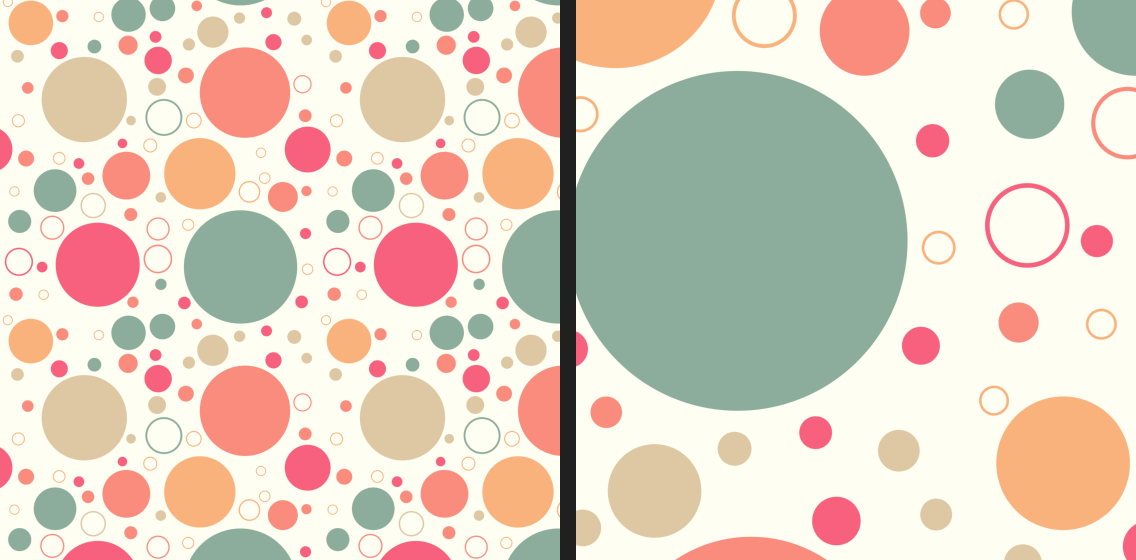
Left: the whole. Right: its middle third, enlarged.
A WebGL 2 fragment shader for this pattern:

```glsl
#version 300 es
precision highp float;

uniform vec2 u_resolution;
out vec4 fragColor;

// Layout, in units of one repeat unless noted
const float REPEATS = 1.76;        // repeats across and down the canvas
const float GRID = 9.0;            // scatter cells per repeat
const int TRIES = 8;               // placement attempts per cell
const float DISC_GAP = 0.012;      // space between dots and main discs
const float WALL_GAP = 0.004;      // space between dots and cell walls
const float SMALLEST_DOT = 0.0145;
const float MEDIUM_DOT = 0.028;    // radius from which a dot counts as medium
const float MEDIUM_SHARE = 0.38;
const float LINE_BASE = 0.0015;    // ring line width = base + slope * radius
const float LINE_SLOPE = 0.075;

const vec3 CREAM = vec3(0.995, 0.995, 0.95);
const vec3 TEAL = vec3(0.55, 0.68, 0.61);
const vec3 SALMON = vec3(0.98, 0.55, 0.49);
const vec3 TAN = vec3(0.87, 0.78, 0.64);
const vec3 PINK = vec3(0.97, 0.38, 0.49);
const vec3 ORANGE = vec3(0.98, 0.70, 0.49);
const vec3 PALETTE[5] = vec3[5](TEAL, SALMON, TAN, PINK, ORANGE);

// Main discs: centre and radius, negative for rings; colours cycle the palette
const int DISC_COUNT = 16;
const vec3 DISCS[DISC_COUNT] = vec3[DISC_COUNT](
    vec3(0.756, 0.921, 0.178), vec3(0.770, 0.469, 0.142),
    vec3(0.265, 0.447, 0.134), vec3(0.307, 0.928, 0.132),
    vec3(0.628, 0.214, 0.112), vec3(0.173, 0.161, 0.067),
    vec3(0.397, 0.208, 0.075), vec3(0.669, 0.659, 0.049),
    vec3(0.967, 0.290, 0.072), vec3(0.097, 0.688, 0.070),
    vec3(0.404, 0.714, 0.054), vec3(0.889, 0.141, 0.047),
    vec3(0.293, 0.114, -0.040), vec3(0.497, 0.570, 0.043),
    vec3(0.784, 0.157, -0.034), vec3(0.515, 0.391, -0.058));

vec2 hash2(vec2 cell, float seed) {
    vec3 q = fract(vec3(cell, seed + 3.7) * vec3(0.1031, 0.1030, 0.0973));
    q += dot(q, q.yzx + 33.33);
    return fract((q.xx + q.yz) * q.zy);
}

// Distance between points on the wrapping tile
float tileDistance(vec2 a, vec2 b) {
    vec2 d = a - b;
    return length(d - round(d));
}

// Coverage of a disc, or of a ring drawn inside its radius
float coverage(float dist, float radius, bool ring, float pixel) {
    float edge = dist - radius;
    float halfLine = 0.5 * (LINE_BASE + LINE_SLOPE * radius);
    if (ring) edge = abs(edge + halfLine) - halfLine;
    return 1.0 - smoothstep(-0.75 * pixel, 0.75 * pixel, edge);
}

// Largest radius that fits at a centre within its cell
float freeRadius(vec2 centre, vec2 inCell) {
    vec2 wall = min(inCell, 1.0 - inCell) / GRID;
    float room = min(wall.x, wall.y) - WALL_GAP;
    for (int i = 0; i < DISC_COUNT; i++) {
        float gap = tileDistance(centre, DISCS[i].xy) - abs(DISCS[i].z);
        room = min(room, gap - DISC_GAP);
    }
    return room;
}

// One dot per cell, placed in the space left by the main discs
vec3 paintScatter(vec3 colour, vec2 p, float pixel) {
    vec2 cell = floor(p * GRID);
    vec2 size = hash2(cell, 41.0);
    vec2 style = hash2(cell, 67.0);
    float wanted = size.x < MEDIUM_SHARE ? mix(0.034, 0.048, size.y)
                                         : mix(0.015, 0.022, size.y);
    vec2 centre = vec2(0.0);
    float room = 0.0;
    for (int i = 0; i < TRIES && room < wanted; i++) {
        vec2 inCell = mix(vec2(0.17), vec2(0.83), hash2(cell, float(i)));
        vec2 candidate = (cell + inCell) / GRID;
        float fit = freeRadius(candidate, inCell);
        if (fit > room) {
            room = fit;
            centre = candidate;
        }
    }
    if (room < SMALLEST_DOT) return colour;

    float radius = min(room, wanted);
    bool medium = radius > MEDIUM_DOT;
    bool ring = style.x < (medium ? 0.55 : 0.45);
    vec3 solid = style.y < 0.35 ? PINK : style.y < 0.68 ? SALMON
               : style.y < 0.85 ? TAN : TEAL;
    vec3 ink = medium ? (style.y < 0.75 ? SALMON : ring ? PINK : TEAL)
                      : (ring ? ORANGE : solid);
    return mix(colour, ink, coverage(distance(p, centre), radius, ring, pixel));
}

void main() {
    float side = min(u_resolution.x, u_resolution.y);
    float pixel = REPEATS / side;
    vec2 p = fract(gl_FragCoord.xy * pixel);

    vec3 colour = paintScatter(CREAM, p, pixel);
    for (int i = 0; i < DISC_COUNT; i++) {
        vec3 disc = DISCS[i];
        float dist = tileDistance(p, disc.xy);
        float mask = coverage(dist, abs(disc.z), disc.z < 0.0, pixel);
        colour = mix(colour, PALETTE[i % 5], mask);
    }
    fragColor = vec4(colour, 1.0);
}
```
